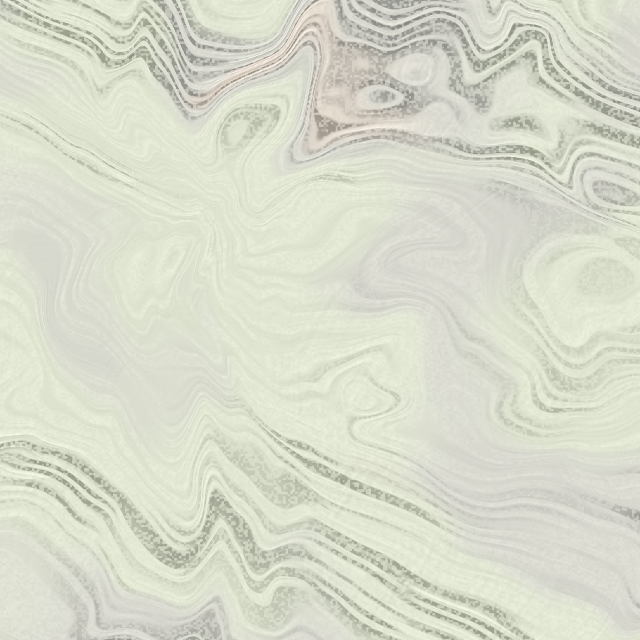
A Shadertoy shader for this texture:

```glsl
// Pale, swirling layers of embossed paint with fine grey streaks along the flow.
#define FLOW_ANGLE -0.42    // main direction of the streaks
#define SWIRL_SCALE 2.3     // swirls across the canvas
#define WARP 0.40           // how far the flow is bent
#define EMBOSS_STEP 0.0017  // width of the lit edges
#define RELIEF 0.33         // strength of light and shade
#define PENCIL 0.30         // darkness of the grey streaks
#define GRAIN_SCALE 270.0   // speckles across the canvas
#define CREAM vec3(0.892, 0.913, 0.832)
#define STONE vec3(0.862, 0.862, 0.828)
#define PEACH vec3(0.915, 0.855, 0.800)

float hash(vec2 p) {
    return fract(sin(dot(p, vec2(127.1, 311.7))) * 43758.5453);
}

float noise(vec2 p) {
    vec2 cell = floor(p), f = fract(p);
    f = f * f * f * (f * (f * 6.0 - 15.0) + 10.0);
    float low = mix(hash(cell), hash(cell + vec2(1, 0)), f.x);
    float high = mix(hash(cell + vec2(0, 1)), hash(cell + vec2(1, 1)), f.x);
    return mix(low, high, f.y);
}

float fbm(vec2 p) {
    float sum = 0.0, weight = 0.6;
    for (int i = 0; i < 3; i++) {
        sum += weight * noise(p);
        p = mat2(1.6, 1.2, -1.2, 1.6) * p + 5.7;
        weight *= 0.45;
    }
    return sum / 0.99;
}

float ridge(vec2 p) {
    return 1.0 - abs(2.0 * noise(p) - 1.0);
}

// Bent coordinates: x runs along the streaks, y across them
vec2 flow(vec2 p) {
    vec2 q = p * SWIRL_SCALE + 3.7;
    vec2 bend = vec2(fbm(q), fbm(q + 17.3)) - 0.5;
    q += 2.2 * bend;
    p += WARP * (vec2(fbm(q + 3.1), fbm(q + 31.9)) - 0.5);
    float c = cos(FLOW_ANGLE), s = sin(FLOW_ANGLE);
    return vec2(c * p.x + s * p.y, c * p.y - s * p.x) + 2.0;
}

// Paint height: layered streaks, a few bold crests and faint cross strokes
float height(vec2 w) {
    float streaks = 0.45 * ridge(w * vec2(2.5, 48.0))
                  + 0.30 * ridge(w * vec2(7.0, 105.0) + 9.0)
                  + 0.22 * noise(w * vec2(34.0, 230.0));
    float boldArea = smoothstep(0.50, 0.75, noise(w * vec2(4.0, 7.0) + 21.0));
    float crest = pow(ridge(w * vec2(1.8, 15.0) + 4.0), 6.0);
    float crossArea = smoothstep(0.50, 0.80, noise(w * 6.0 + 40.0));
    float crossStroke = noise(w * vec2(130.0, 14.0));
    return streaks + 0.75 * boldArea * crest + 0.22 * crossArea * crossStroke;
}

void mainImage(out vec4 fragColor, in vec2 fragCoord) {
    vec2 p = fragCoord / iResolution.y;
    vec2 toLight = normalize(vec2(-0.7, 1.0));
    vec2 w = flow(p);
    vec2 wLit = flow(p + EMBOSS_STEP * toLight);

    // Calm, smooth areas alternate with rough, densely streaked ones
    float rough = smoothstep(0.36, 0.66, fbm(w * vec2(2.6, 6.0) + 13.0));
    float grain = noise(p * GRAIN_SCALE);

    // Soft tints
    float creamArea = smoothstep(0.38, 0.60, fbm(w * vec2(2.5, 5.0) + 50.0));
    float peachArea = smoothstep(0.62, 0.78, fbm(w * vec2(2.0, 7.0) + 70.0));
    vec3 color = mix(STONE, CREAM, creamArea);
    color = mix(color, PEACH, 0.65 * peachArea);

    // Embossed light from the upper left
    float slope = height(w) - height(wLit);
    slope /= 1.0 + 1.4 * abs(slope);
    color += RELIEF * slope * mix(0.5, 1.15, rough);

    // Broken grey streaks, speckled like dry pencil
    float streak = smoothstep(0.35, 0.75, noise(w * vec2(6.0, 125.0) + 5.0));
    float speckle = mix(0.3, 1.0, smoothstep(0.25, 0.70, grain));
    float shade = streak * speckle * mix(0.12, 1.0, rough);
    color -= PENCIL * shade * vec3(0.98, 0.97, 0.94);

    // Fine tooth of the surface
    color += 0.035 * (grain - 0.5);
    fragColor = vec4(clamp(color, 0.0, 1.0), 1.0);
}
```
